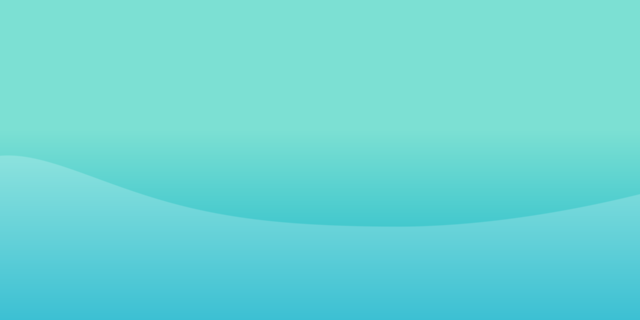
This background is drawn by a Shadertoy shader. Its source:

```glsl
// A calm mint backdrop that deepens to teal, with one pale wave in front.
// The wave's crest is a pair of polynomial arcs meeting at its trough;
// both layers are coloured by plain vertical gradients.

// Height of the wave's edge at x, both in 0..1 canvas units
float waveHeight(float x) {
    const float troughX = 0.625;
    float left = max(troughX - x, 0.0) / troughX;
    float right = max(x - troughX, 0.0) / (1.0 - troughX);
    float l2 = left * left;
    float swell = l2 * (0.6 + 1.5 * l2 - 1.1 * l2 * l2 * left);
    return 0.2917 + 0.2214 * swell + 0.1016 * pow(right, 1.82);
}

// Flat mint above, fading to teal behind the wave
vec3 backdrop(float y) {
    vec3 mint = vec3(0.486, 0.878, 0.827);
    vec3 teal = vec3(0.262, 0.785, 0.805);
    return mix(mint, teal, clamp((0.597 - y) / 0.305, 0.0, 1.0));
}

// Pale aqua at the crest, clear blue at the foot
vec3 waveColor(float y) {
    vec3 blue = vec3(0.235, 0.753, 0.827);
    vec3 aqua = vec3(0.548, 0.886, 0.868);
    return mix(blue, aqua, clamp(y / 0.513, 0.0, 1.0));
}

void mainImage(out vec4 fragColor, in vec2 fragCoord) {
    vec2 uv = fragCoord / iResolution.xy;

    // Coverage across one pixel at the crest
    float pixel = 1.0 / iResolution.y;
    float coverage = smoothstep(-pixel, pixel, waveHeight(uv.x) - uv.y);

    fragColor = vec4(mix(backdrop(uv.y), waveColor(uv.y), coverage), 1.0);
}
```
